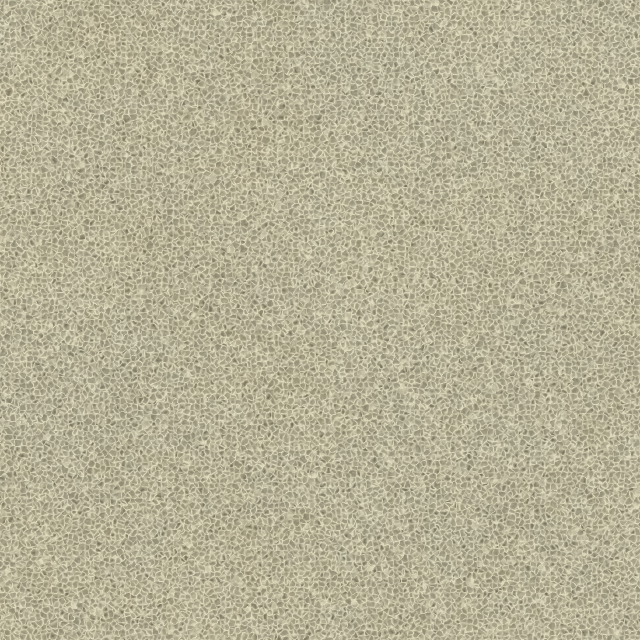
This texture is drawn by a WebGL 1 fragment shader. Its source:

```glsl
precision highp float;
// Draws a fine open-cell foam in pale khaki, with cream walls and small dark pores.

uniform vec2 u_resolution;

#define CELLS 122.0
#define JITTER 0.88
#define WARP 0.32
#define WALL_WIDTH 0.54
#define WALL_LIFT 0.53
#define SHADE_SPREAD 0.16
#define PORE_SHARE 0.14
#define PORE_DEPTH 0.36
#define RELIEF 0.20
#define GRAIN 0.30
#define MOTTLE 0.09
#define BASE_TONE 0.435

const vec3 PORE_COLOR = vec3(0.49, 0.47, 0.38);
const vec3 WALL_COLOR = vec3(0.82, 0.80, 0.69);
const vec3 COOL_TINT = vec3(-0.014, 0.0, 0.012);
const vec2 LIGHT_SIDE = vec2(0.6, -0.8);
const float SIZE_SPREAD = 0.2;

float hash(vec2 p) {
  return fract(sin(dot(p, vec2(127.1, 311.7))) * 43758.5453);
}

vec2 hash2(vec2 p) {
  return vec2(hash(p), hash(p + 57.3));
}

float noise(vec2 p) {
  vec2 i = floor(p);
  vec2 f = fract(p);
  f = f * f * (3.0 - 2.0 * f);
  float low = mix(hash(i), hash(i + vec2(1.0, 0.0)), f.x);
  float high = mix(hash(i + vec2(0.0, 1.0)), hash(i + 1.0), f.x);
  return mix(low, high, f.y);
}

float cloud(vec2 p) {
  float sum = 0.0;
  float weight = 0.5;
  for (int i = 0; i < 4; i++) {
    sum += weight * noise(p);
    p = p * 2.1 + 17.7;
    weight *= 0.5;
  }
  return sum / 0.9375;
}

// Offset from the nearest center, gap to the second nearest, random value of the cell.
vec4 foam(vec2 p) {
  vec2 base = floor(p);
  vec2 offset = vec2(0.0);
  float nearest = 9.0;
  float second = 9.0;
  float id = 0.0;
  for (int y = -1; y <= 1; y++) {
    for (int x = -1; x <= 1; x++) {
      vec2 cell = base + vec2(float(x), float(y));
      vec2 toPoint = p - cell - 0.5 - JITTER * (hash2(cell) - 0.5);
      float d = length(toPoint) - SIZE_SPREAD * (hash(cell + 91.7) - 0.5);
      if (d < nearest) {
        second = nearest;
        nearest = d;
        offset = toPoint;
        id = hash(cell + 23.9);
      } else {
        second = min(second, d);
      }
    }
  }
  return vec4(offset, second - nearest, id);
}

void main() {
  vec2 uv = gl_FragCoord.xy / min(u_resolution.x, u_resolution.y);
  vec2 p = uv * CELLS;

  // Bent cells with soft walls of uneven brightness
  vec2 bend = vec2(noise(p * 1.5), noise(p * 1.5 + 41.0)) - 0.5;
  vec4 cell = foam(p + 2.0 * WARP * bend);
  float wall = 1.0 - smoothstep(0.0, WALL_WIDTH, cell.z);
  wall *= 0.65 + 0.7 * noise(p * 1.7 + 11.0);

  // Cell floors lit from one side, some of them sunk into dark pores
  float shade = SHADE_SPREAD * (fract(cell.w * 7.31) - 0.5);
  shade += RELIEF * dot(cell.xy, LIGHT_SIDE);
  float sunk = step(1.0 - PORE_SHARE, cell.w);
  float pore = sunk * (1.0 - smoothstep(0.05, 0.42, length(cell.xy)));

  // Fine grain and broad soft stains
  float grain = GRAIN * (noise(p * 2.6 + 5.0) - 0.5);
  float stain = cloud(uv * 3.5 + 3.0) - 0.5;

  float tone = BASE_TONE + WALL_LIFT * wall + shade;
  tone += grain + MOTTLE * stain - PORE_DEPTH * pore;

  vec3 color = mix(PORE_COLOR, WALL_COLOR, clamp(tone, -0.2, 1.18));
  float coolness = cloud(uv * 5.0 + 29.0) - 0.5 + 0.6 * (noise(p * 0.4) - 0.5);
  color += COOL_TINT * coolness;
  gl_FragColor = vec4(color, 1.0);
}
```
